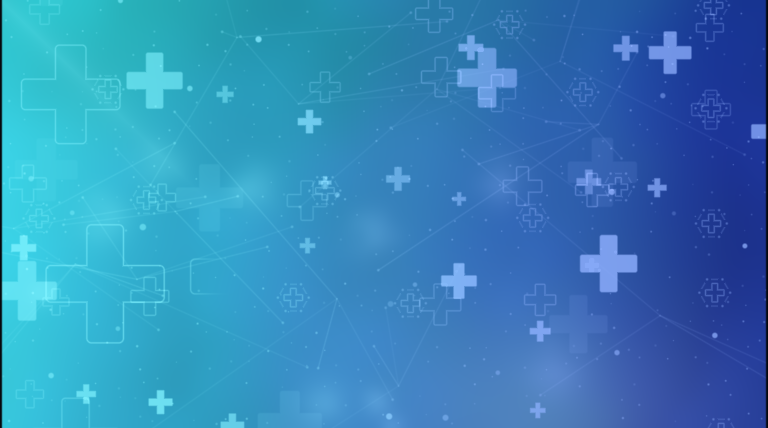
Give the GLSL for this background, as a WebGL 2 fragment shader.

```glsl
#version 300 es
precision highp float;
// Soft teal-to-indigo backdrop strewn with plus signs, dots and hexagons.
// Marks sit in jittered grid cells; a web of thin lines joins hashed nodes.
// Lengths are in canvas heights, so the result scales with the canvas.

uniform vec2 u_resolution;
out vec4 fragColor;

const vec3 AQUA   = vec3(0.21, 0.76, 0.83);
const vec3 TEAL   = vec3(0.18, 0.63, 0.77);
const vec3 AZURE  = vec3(0.21, 0.51, 0.74);
const vec3 COBALT = vec3(0.18, 0.38, 0.69);
const vec3 INDIGO = vec3(0.11, 0.20, 0.58);
const vec3 BORDER = vec3(0.02, 0.03, 0.05);
const vec3 MARK_LEFT  = vec3(0.50, 0.95, 1.00);
const vec3 MARK_RIGHT = vec3(0.56, 0.69, 1.00);
const float EDGE_SOFTNESS = 0.0026;
const float LINE_HALF = 0.0014;
const float ARM_RATIO = 0.31;
const float BORDER_WIDTH = 0.0046;
const float CLOUD_CONTRAST = 0.13;
const int NODES = 13;
const int LINKS = 52;
const int GLOWS = 10;

vec3 hash3(vec3 p) {
    p = fract(p * vec3(0.1031, 0.1030, 0.0973));
    p += dot(p, p.yxz + 33.33);
    return fract((p.xxy + p.yxx) * p.zyx);
}

float noise(vec2 p) {
    vec2 i = floor(p), f = fract(p);
    f = f * f * (3.0 - 2.0 * f);
    float a = hash3(vec3(i, 7.0)).x, b = hash3(vec3(i + vec2(1, 0), 7.0)).x;
    float c = hash3(vec3(i + vec2(0, 1), 7.0)).x, d = hash3(vec3(i + 1.0, 7.0)).x;
    return mix(mix(a, b, f.x), mix(c, d, f.x), f.y);
}

float clouds(vec2 p) {
    return 0.55 * noise(p * 2.3) + 0.3 * noise(p * 4.9 + 11.0) + 0.15 * noise(p * 10.0 + 5.0);
}

float fill(float d) {
    float soft = max(EDGE_SOFTNESS, 0.7 / u_resolution.y);
    return 1.0 - smoothstep(-soft, soft, d);
}

float stroke(float d) { return fill(abs(d) - LINE_HALF); }

float boxDist(vec2 p, vec2 halfSize, float corner) {
    vec2 q = abs(p) - halfSize + corner;
    return length(max(q, 0.0)) + min(max(q.x, q.y), 0.0) - corner;
}

float plusDist(vec2 p, float size) {
    vec2 arm = size * vec2(1.0, ARM_RATIO);
    return min(boxDist(p, arm, size * 0.08), boxDist(p, arm.yx, size * 0.08));
}

float segmentDist(vec2 p, vec2 a, vec2 b) {
    vec2 ab = b - a;
    return length(p - a - ab * clamp(dot(p - a, ab) / dot(ab, ab), 0.0, 1.0));
}

// Offset from the mark in this grid cell; rnd holds the cell's random values.
vec2 scatter(vec2 p, float cell, float margin, float seed, out vec3 rnd) {
    vec2 id = floor(p / cell);
    rnd = hash3(vec3(id, seed));
    vec2 jitter = hash3(vec3(id, seed + 50.0)).xy;
    return p - cell * (id + mix(vec2(margin / cell), vec2(1.0 - margin / cell), jitter));
}

float plusLayer(vec2 p, float cell, vec2 sizes, float chance, float seed, bool outlined) {
    vec3 rnd;
    vec2 q = scatter(p, cell, sizes.y + 0.005, seed, rnd);
    float d = plusDist(q, mix(sizes.x, sizes.y, rnd.y));
    float shape = outlined ? stroke(d) : fill(d);
    return shape * step(rnd.x, chance) * mix(0.6, 1.0, rnd.z);
}

float dotLayer(vec2 p, float cell, vec2 sizes, float chance, float seed) {
    vec3 rnd;
    vec2 q = scatter(p, cell, sizes.y + 0.004, seed, rnd);
    return fill(length(q) - mix(sizes.x, sizes.y, rnd.y)) * step(rnd.x, chance) * mix(0.3, 1.0, rnd.z);
}

// Dashed hexagon with corner dots, framing a small outlined plus.
float hexLayer(vec2 p, float cell, float size, float chance, float seed) {
    vec3 rnd;
    vec2 q = scatter(p, cell, size * 1.3, seed, rnd), a = abs(q);
    float ring = stroke(max(a.x * 0.866 + a.y * 0.5, a.y) - size * 0.866);
    float sector = fract(atan(q.y, q.x) / 1.0472 + 0.5) - 0.5;
    float corner = fill(length(length(q) * vec2(cos(sector * 1.0472), sin(sector * 1.0472)) - vec2(size, 0)) - 0.0025);
    float dashes = ring * step(0.25, abs(sector)) * 0.4;
    return max(max(dashes, corner * 0.7), 0.7 * stroke(plusDist(q, size * 0.6))) * step(rnd.x, chance);
}

vec2 node(float i) {
    return vec2(1.6 * fract(i * 0.618 + 0.02), hash3(vec3(i, 3.0, 9.0)).y * 1.1 - 0.05);
}

void main() {
    vec2 uv = gl_FragCoord.xy / u_resolution;
    vec2 p = gl_FragCoord.xy / u_resolution.y;
    float aspect = u_resolution.x / u_resolution.y;

    // Tilted colour ramp with drifting clouds
    float haze = clouds(p) - 0.5;
    float t = uv.x + 0.14 * (0.5 - uv.y) + 0.16 * haze;
    vec3 color = mix(AQUA, TEAL, smoothstep(0.05, 0.29, t));
    color = mix(color, AZURE, smoothstep(0.29, 0.51, t));
    color = mix(color, COBALT, smoothstep(0.48, 0.72, t));
    color = mix(color, INDIGO, smoothstep(0.70, 0.95, t));
    color *= 1.0 + CLOUD_CONTRAST * haze * 2.0;
    color *= mix(vec3(1), vec3(0.78, 0.96, 0.92), smoothstep(0.6, 1.0, uv.y));
    vec2 lowGlow = (p - vec2(0.74 * aspect, 0.03)) / vec2(0.42, 0.27);
    color += vec3(0.15, 0.16, 0.09) * exp(-dot(lowGlow, lowGlow));

    vec3 markColor = mix(MARK_LEFT, MARK_RIGHT, smoothstep(0.2, 0.75, uv.x));
    float leftSide = 1.0 - smoothstep(0.22, 0.3, uv.x);

    // Light streak from the upper left, then blurred light spots
    float streak = segmentDist(p, vec2(-0.02, 1.02), vec2(0.56, 0.46));
    float light = 0.2 * exp(-streak * 32.0) * (1.0 - smoothstep(0.1, 0.65, p.x));
    for (int i = 0; i < GLOWS; i++) {
        vec3 rnd = hash3(vec3(float(i), 21.0, 4.0));
        vec2 q = (p - rnd.xy * vec2(aspect, 0.85)) / mix(0.025, 0.065, rnd.z);
        light += 0.26 * exp(-dot(q, q)) * (0.6 + noise(p * 18.0) * 0.6);
    }

    // Web of lines between nodes, fading with link length
    float web = 0.0;
    for (int i = 0; i < LINKS; i++) {
        float start = float(i % NODES);
        vec2 a = node(start);
        vec3 rnd = hash3(vec3(float(i), 5.0, 2.0));
        vec2 b = a + (rnd.xy - 0.5) * vec2(1.1, 0.9);
        float line = stroke(segmentDist(p, a, b));
        web += line * mix(0.10, 0.24, rnd.z) + 0.35 * fill(length(p - b) - 0.003);
    }
    light += min(web, 0.5) * mix(1.0, 0.55, uv.x);
    color = mix(color, markColor, clamp(light, 0.0, 0.75));

    // Faint marks, outlines, solid plus signs and dots
    float marks = 0.13 * plusLayer(p + 0.1, 0.45, vec2(0.06, 0.09), 0.6, 31.0, false);
    marks += 0.65 * leftSide * plusLayer(p + vec2(0, 0.29), 0.42, vec2(0.10, 0.14), 0.9, 33.0, true);
    marks += 0.45 * plusLayer(p, 0.22, vec2(0.025, 0.050), 0.5, 35.0, true);
    marks += 0.6 * hexLayer(p + 0.07, 0.23, 0.036, 0.33, 37.0);
    marks += 0.8 * plusLayer(p + 0.03, 0.17, vec2(0.014, 0.030), 0.32, 39.0, false);
    marks += 0.85 * plusLayer(p + 0.12, 0.36, vec2(0.040, 0.070), 0.38, 41.0, false);
    marks += 0.55 * dotLayer(p, 0.043, vec2(0.0008, 0.0025), 0.5, 43.0);
    marks += 0.85 * dotLayer(p, 0.19, vec2(0.004, 0.008), 0.3, 45.0);
    color = mix(color, markColor, clamp(marks, 0.0, 0.9));

    // Dark side borders
    float inset = min(p.x, aspect - p.x);
    color = mix(color, BORDER, fill(inset - BORDER_WIDTH));
    fragColor = vec4(clamp(color, 0.0, 1.0), 1.0);
}
```
